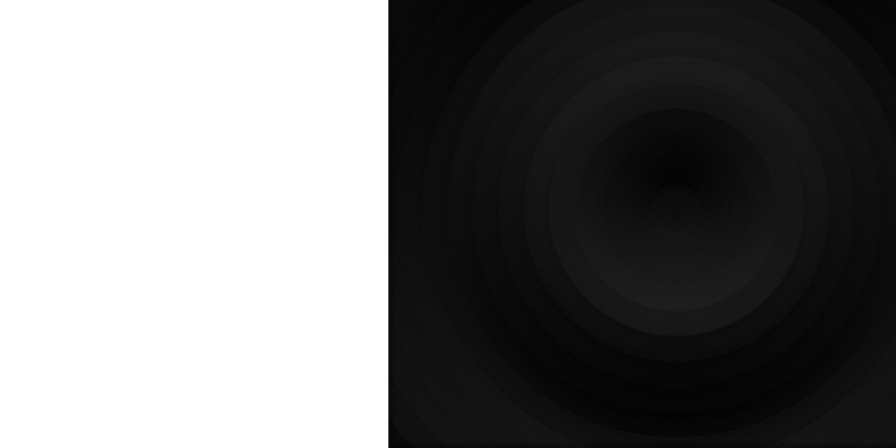
A WebGL 1 fragment shader for this background:

```glsl
precision highp float;
// A white field beside a near-black panel of concentric stepped rings.
// A wavy radial profile is quantised into terraces and lit from above;
// soft contact shadows and faint circular brushing finish the surface.

uniform vec2 u_resolution;

#define PANEL_LEFT 0.867
#define RING_CENTER vec2(1.510, 0.533)
#define RING_WIDTH 0.0568
#define WAVE_LENGTH 0.53
#define BASE_LEVEL 0.053
#define RIM_GLOW 0.034
#define RELIEF 0.033
#define SHADOW 0.010
#define BRUSHING 0.004

float hash(float n) {
  return fract(sin(n * 91.345) * 4375.85);
}

float noise(float x) {
  float cell = floor(x);
  float f = fract(x);
  return mix(hash(cell), hash(cell + 1.0), f * f * (3.0 - 2.0 * f));
}

// Brightness of the profile: positive slopes face the light at the top.
float relief(float radius, float upward) {
  float slope = clamp(-1.6 * sin(6.2832 * radius / WAVE_LENGTH), -1.0, 1.0);
  float rim = (radius - 0.25) / 0.10;
  return BASE_LEVEL + RIM_GLOW * exp(-rim * rim) + RELIEF * slope * upward;
}

float ringPanel(vec2 p, float pixel) {
  vec2 offset = p - RING_CENTER;
  float radius = length(offset);
  float upward = offset.y / max(radius, 0.001);
  upward *= smoothstep(0.0, 0.06, radius);

  // Terraces with smooth risers, keeping part of the continuous slope
  float ring = radius / RING_WIDTH;
  float within = fract(ring);
  float edge = clamp(1.5 * pixel / RING_WIDTH, 0.06, 0.5);
  float terrace = floor(ring) + smoothstep(1.0 - edge, 1.0, within);
  float level = mix(terrace + 0.5, ring, 0.3) * RING_WIDTH;
  float shade = relief(level, upward);

  // Contact shadow just outside each edge
  shade -= SHADOW * smoothstep(0.0, edge, within) * exp(-5.0 * within);

  // Fine brushing along the circles
  shade += BRUSHING * (noise(radius * 110.0) - 0.5);

  // Dim border at the left and bottom of the panel
  float border = min(p.x - PANEL_LEFT, p.y);
  return shade * mix(0.65, 1.0, smoothstep(0.0, 0.02, border));
}

void main() {
  float pixel = 1.0 / u_resolution.y;
  vec2 p = gl_FragCoord.xy * pixel;
  vec3 white = vec3(1.0);
  vec3 charcoal = vec3(max(ringPanel(p, pixel), 0.0));
  float panel = smoothstep(-0.5 * pixel, 0.5 * pixel, p.x - PANEL_LEFT);
  gl_FragColor = vec4(mix(white, charcoal, panel), 1.0);
}
```
